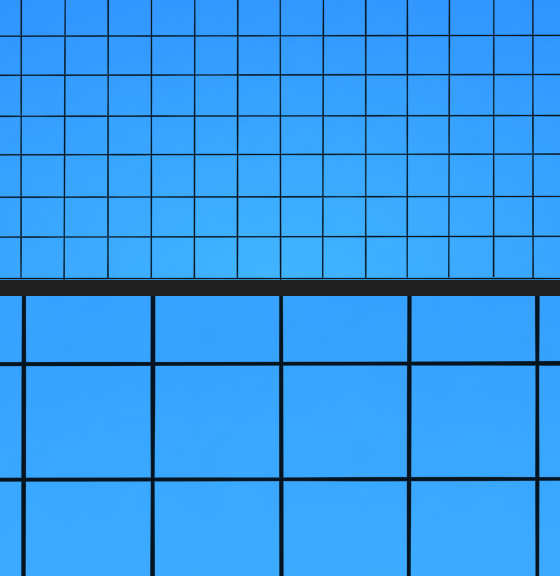
Top: the whole. Bottom: its middle third, enlarged.
Write a Shadertoy shader that draws this pattern.

```glsl
// Thin, slightly uneven dark grid of 13 uprights and 7 rails over a blue sky gradient

#define COLUMNS 13
#define ROWS 7
#define FIRST_LINE vec2(0.0755, 0.0052)
#define SPACING vec2(0.1526, 0.1445)
#define BOW vec2(0.0104, 0.0065)
#define LINE_WIDTH 0.0049
#define LEAN 0.0028
#define RAIL_TILT 0.0014
#define SKY_LIGHT vec3(0.255, 0.710, 1.0)
#define SKY_DEEP vec3(0.195, 0.595, 1.0)
#define LINE_COLOR vec3(0.02, 0.08, 0.12)

const float PI = 3.14159;

float hash(vec2 p) {
    vec3 q = fract(vec3(p.xyx) * 0.1031);
    q += dot(q, q.yzx + 33.33);
    return fract((q.x + q.y) * q.z);
}

float noise(vec2 p) {
    vec2 cell = floor(p), f = fract(p);
    f = f * f * (3.0 - 2.0 * f);
    return mix(mix(hash(cell), hash(cell + vec2(1, 0)), f.x),
               mix(hash(cell + vec2(0, 1)), hash(cell + vec2(1, 1)), f.x), f.y);
}

// Antialiased stroke whose width wanders a little along its length
float stroke(float dist, float along, float seed, float pixel) {
    float width = LINE_WIDTH * mix(0.85, 1.15, noise(vec2(along * 9.0, seed)));
    return smoothstep(-0.75, 0.75, (0.5 * width - abs(dist)) / pixel);
}

// Upright positions bow toward the middle and grow irregular at the right
float columnX(float i) {
    float bow = BOW.x * sin(PI * i / float(COLUMNS - 1));
    float ripple = 0.0065 * smoothstep(7.0, 11.0, i) * cos(2.0 * PI * (i - 11.0) / 3.0);
    return FIRST_LINE.x + SPACING.x * i + bow + ripple;
}

// Rail positions bow upward, odd rails more than even ones
float rowY(float j) {
    float bow = BOW.y * sin(PI * j / float(ROWS - 1));
    return FIRST_LINE.y + SPACING.y * j + bow * mix(0.5, 1.5, mod(j, 2.0));
}

vec3 sky(vec2 p) {
    float depth = length(vec2((p.x - 1.0) * 0.55, p.y));
    float mottling = noise(p * 60.0) + noise(p * 23.0) - 1.0;
    return mix(SKY_LIGHT, SKY_DEEP, depth) + 0.005 * mottling;
}

void mainImage(out vec4 fragColor, in vec2 fragCoord) {
    vec2 p = fragCoord / iResolution.y;
    float pixel = 1.0 / iResolution.y;
    float ink = 0.0;

    // Uprights, each leaning slightly and stopping just above the bottom edge
    for (int k = 0; k < COLUMNS; k++) {
        float i = float(k);
        float lean = LEAN * (2.0 * hash(vec2(i, 7.0)) - 1.0) * (2.0 * p.y - 1.0);
        float end = 0.012 * hash(vec2(i, 19.0));
        float line = stroke(p.x - columnX(i) - lean, p.y, i * 3.0, pixel);
        ink = max(ink, line * smoothstep(-0.5, 0.5, (p.y - end) / pixel));
    }

    // Rails, rising slightly to the right
    for (int k = 0; k < ROWS; k++) {
        float j = float(k);
        float tilt = RAIL_TILT * (p.x - 1.0) * min(j, 1.0);
        ink = max(ink, stroke(p.y - rowY(j) - tilt, p.x, 50.0 + j * 3.0, pixel));
    }

    fragColor = vec4(mix(sky(p), LINE_COLOR, ink), 1.0);
}
```
